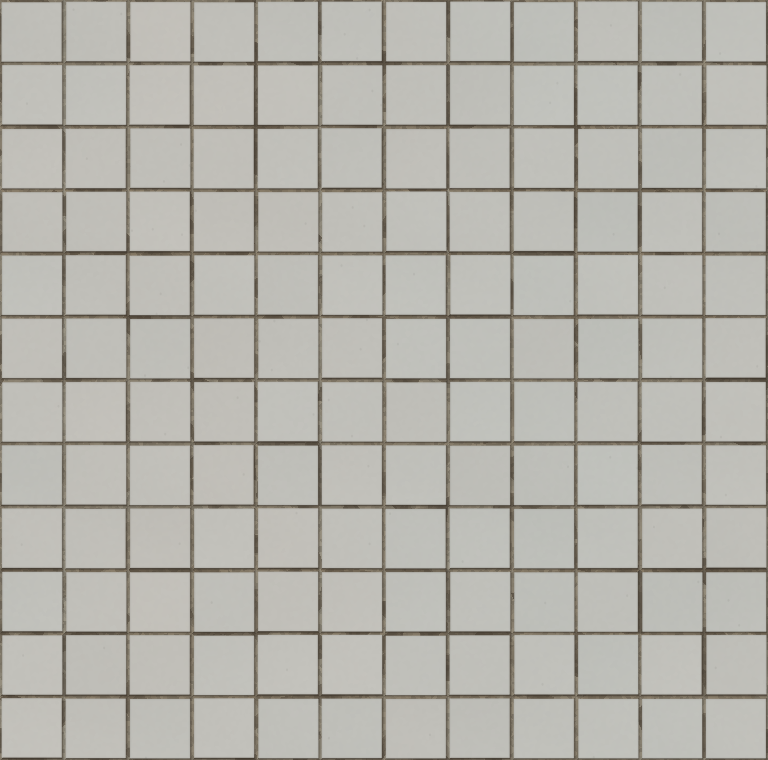
This pattern is drawn by a WebGL 1 fragment shader. Its source:

```glsl
precision highp float;
// Square glazed wall tiles in a 12 by 12 grid with narrow, weathered joints.
// Each tile is a slightly shifted rounded box; the joints are shaded on one
// side and stained with cellular noise that wraps at the canvas edges.

uniform vec2 u_resolution;

#define TILES 12.0
#define JOINT_WIDTH 0.060
#define CORNER_RADIUS 0.014
#define TILE_SHIFT 0.007
#define TILE_VARIATION 0.014
#define STAIN_AMOUNT 0.85
#define TILE_COLOR vec3(0.752, 0.750, 0.727)
#define GROUT_LIGHT vec3(0.560, 0.545, 0.495)
#define GROUT_BROWN vec3(0.465, 0.415, 0.340)
#define GROUT_DARK vec3(0.220, 0.190, 0.155)

const float TAU = 6.2831853;

float hash(vec2 p) {
    vec3 q = fract(vec3(p.xyx) * 0.1031);
    q += dot(q, q.yzx + 33.33);
    return fract((q.x + q.y) * q.z);
}

vec2 hash2(vec2 p) {
    return vec2(hash(p + 17.0), hash(p + 71.0));
}

// Wrapping cellular noise: x is the nearest distance, y a random cell value.
vec2 cellular(vec2 uv, vec2 cells) {
    vec2 p = uv * cells;
    vec2 base = floor(p);
    vec2 nearest = vec2(9.0, 0.0);
    for (int j = -1; j <= 1; j++) {
        for (int i = -1; i <= 1; i++) {
            vec2 cell = base + vec2(float(i), float(j));
            vec2 id = mod(cell, cells);
            float d = length(cell + hash2(id) - p);
            if (d < nearest.x) nearest = vec2(d, hash(id + 131.0));
        }
    }
    return nearest;
}

float roundedBox(vec2 p, vec2 halfSize, float radius) {
    vec2 q = abs(p) - halfSize + radius;
    return length(max(q, 0.0)) + min(max(q.x, q.y), 0.0) - radius;
}

vec3 tileColor(vec2 uv, vec2 local, vec2 id, float inset) {
    float tone = (hash(id + 5.0) - 0.5) * TILE_VARIATION;
    tone += 0.005 * (local.x - local.y);
    tone += 0.003 * sin(TAU * (2.0 * uv.x + uv.y) + 2.0 * sin(TAU * 3.0 * uv.y));
    tone += 0.006 * (cellular(uv, vec2(180.0)).y - 0.5);

    // Warmer glaze on the left half, cooler on the right.
    float warmth = 0.5 * sin(TAU * uv.x) + hash(id + 43.0) - 0.5;
    vec3 color = TILE_COLOR + tone + warmth * vec3(0.007, -0.001, -0.003);

    // Faint grime near the edges and a few small scuffs.
    vec2 scuff = cellular(uv, vec2(60.0, 48.0));
    color -= 0.035 * step(0.97, scuff.y) * (1.0 - smoothstep(0.03, 0.13, scuff.x));
    return color * mix(0.955, 1.0, smoothstep(0.0, 0.035, inset));
}

vec3 groutColor(vec2 uv, vec2 grid) {
    // Signed offset from the nearest grid lines, and the joint it belongs to.
    vec2 offset = fract(grid + 0.5) - 0.5;
    float horizontal = step(abs(offset.y), abs(offset.x));
    vec2 line = mod(floor(grid + 0.5), TILES);
    vec2 span = mod(floor(grid), TILES);
    vec2 joint = mix(vec2(line.x, span.y), vec2(span.x, line.y), horizontal);
    float jointTone = hash(joint + 23.0 + 40.0 * horizontal);
    float lineTone = hash(vec2(mix(line.x, line.y, horizontal), 90.0 + horizontal));

    // Patchy brown discoloration over grey cement.
    vec2 patches = cellular(uv, vec2(TILES * 3.0));
    float grain = cellular(uv, vec2(TILES * 16.0)).y;
    float brown = 0.25 + 0.3 * horizontal + 0.35 * lineTone + 0.3 * (patches.y - 0.5);
    vec3 color = mix(GROUT_LIGHT, GROUT_BROWN, clamp(brown, 0.0, 1.0));
    color *= 0.90 + 0.20 * grain;

    // Shade below upper tiles and beside left-hand tiles.
    float across = mix(-offset.x, offset.y, horizontal) / JOINT_WIDTH;
    float shade = smoothstep(-0.15, 0.50, across) * mix(0.50, 0.75, horizontal);

    // Soot gathers in short runs, with a few nearly black joints.
    float soot = smoothstep(0.62, 0.95, patches.y) * (1.0 - 0.5 * patches.x);
    soot = max(soot, smoothstep(0.88, 0.98, jointTone) * (0.5 + 0.5 * patches.y));
    float dark = 1.0 - (1.0 - shade) * (1.0 - STAIN_AMOUNT * 0.65 * soot);
    return mix(color, GROUT_DARK, dark);
}

void main() {
    vec2 uv = gl_FragCoord.xy / u_resolution;
    vec2 grid = uv * TILES;
    vec2 id = mod(floor(grid), TILES);
    vec2 local = fract(grid) - 0.5;
    float pixel = TILES / min(u_resolution.x, u_resolution.y);

    // Hand-set tiles sit slightly off centre.
    vec2 shift = (hash2(id) - 0.5) * 2.0 * TILE_SHIFT;
    float d = roundedBox(local - shift, vec2(0.5 - 0.5 * JOINT_WIDTH), CORNER_RADIUS);
    float joint = smoothstep(-0.75 * pixel, 0.75 * pixel, d);

    vec3 color = mix(tileColor(uv, local, id, -d), groutColor(uv, grid), joint);
    gl_FragColor = vec4(color, 1.0);
}
```
